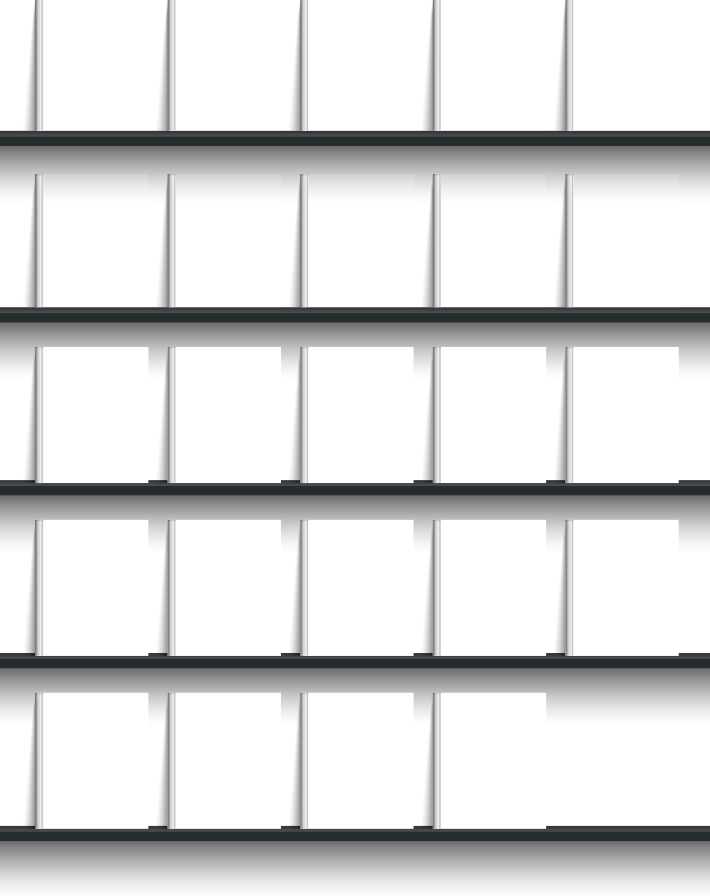
This pattern is drawn by a Shadertoy shader. Its source:

```glsl
// Five dark shelves of blank white books with grey spines and soft shadows.

// Layout units: the canvas is HEIGHT units tall, y runs downward.
const float HEIGHT = 767.0;
const int ROWS = 5;
const float FIRST_SHELF = 125.0;      // underside of the top shelf
const float SECOND_SHELF = 276.0;     // the lower shelves are evenly spaced
const float ROW_STEP = 148.0;
const float FRONT_H = 8.0;            // dark front of a shelf
const float SHELF_H = 13.0;           // front and lip together
const float BOOK_X = 30.0;
const float BOOK_STEP = 113.5;
const float BOOK_W = 97.0;
const float BOOK_RISE = 127.0;        // book top above the shelf underside
const float SPINE_W = 7.0;
const float CELL_MARGIN = 15.0;       // part of a cell left of its spine
const float SHADE_DEPTH = 50.0;       // reach of the shadow under a shelf
const float SHADE_DARK = 0.58;
const float WEDGE_W = 11.0;           // side shadow width at the book foot
const float WEDGE_DARK = 0.42;
const float SHEER_COVER = 0.15;       // cover opacity in the upper two rows

const vec3 FRONT = vec3(0.15, 0.17, 0.18);
const vec3 LIP_BACK = vec3(0.21, 0.21, 0.22);
const vec3 LIP_EDGE = vec3(0.29, 0.30, 0.30);
const vec3 SHADE_TINT = vec3(1.0, 1.0, 0.985);

// Smoothed coverage of the interval from a to b.
float span(float a, float b, float x, float px) {
    return clamp((x - a) / px + 0.5, 0.0, 1.0) * clamp((b - x) / px + 0.5, 0.0, 1.0);
}

float shelfUnderside(int row) {
    return row == 0 ? FIRST_SHELF : SECOND_SHELF + ROW_STEP * float(row - 1);
}

// Brightness across a rounded spine, u from 0 to 1.
float spineTone(float u) {
    float tone = mix(0.45, 0.84, smoothstep(0.0, 0.45, u));
    tone = mix(tone, 0.94, smoothstep(0.45, 0.72, u));
    return tone - 0.18 * smoothstep(0.16, 0.0, abs(u - 0.87));
}

vec3 paintBooks(vec3 col, vec2 p, int row, float underside, float px) {
    float shifted = p.x - BOOK_X + CELL_MARGIN;
    float column = floor(shifted / BOOK_STEP);
    float count = row == ROWS - 1 ? 4.0 : 5.0;
    if (column < 0.0 || column >= count) return col;

    float x = shifted - column * BOOK_STEP - CELL_MARGIN;
    bool sheer = row < 2;
    float top = underside - BOOK_RISE;
    float foot = underside - (sheer ? SHELF_H : 10.5);
    float inRow = span(top, foot, p.y, px);

    // Side shadow, widening toward the foot
    float fall = clamp((p.y - top) / (foot - top), 0.0, 1.0);
    float wedge = clamp(1.0 + x / mix(1.0, WEDGE_W, fall), 0.0, 1.0);
    wedge = pow(wedge, 1.5) * smoothstep(0.0, 0.15, fall) * step(x, 1.0);
    col *= 1.0 - WEDGE_DARK * wedge * inRow;

    // Cover
    float cover = span(0.0, BOOK_W, x, px) * inRow;
    col = mix(col, vec3(1.0), cover * (sheer ? SHEER_COVER : 1.0));

    // Spine with a slightly darker cap
    float tone = spineTone(clamp(x / SPINE_W, 0.0, 1.0));
    tone *= 1.0 - 0.15 * smoothstep(2.0, 0.0, p.y - top);
    vec3 spine = vec3(tone, tone, tone + 0.008);
    return mix(col, spine, span(0.0, SPINE_W, x, px) * inRow);
}

void mainImage(out vec4 fragColor, in vec2 fragCoord) {
    float px = HEIGHT / iResolution.y;
    vec2 p = vec2(fragCoord.x, iResolution.y - fragCoord.y) * px;
    vec3 col = vec3(1.0);

    for (int row = 0; row < ROWS; row++) {
        float underside = shelfUnderside(row);
        float lipTop = underside - SHELF_H;
        float frontTop = underside - FRONT_H;

        // Lip behind the books
        vec3 lip = mix(LIP_BACK, LIP_EDGE, smoothstep(lipTop, frontTop, p.y));
        col = mix(col, lip, span(lipTop, frontTop + 1.0, p.y, px));

        col = paintBooks(col, p, row, underside, px);

        // Shadow cast below the shelf
        float depth = p.y - underside;
        float fade = pow(clamp(1.0 - depth / SHADE_DEPTH, 0.0, 1.0), 1.5);
        float below = step(-1.0, depth);
        col *= 1.0 - SHADE_DARK * fade * below * SHADE_TINT;

        // Shelf front
        col = mix(col, FRONT, span(frontTop, underside, p.y, px));
    }
    fragColor = vec4(col, 1.0);
}
```
